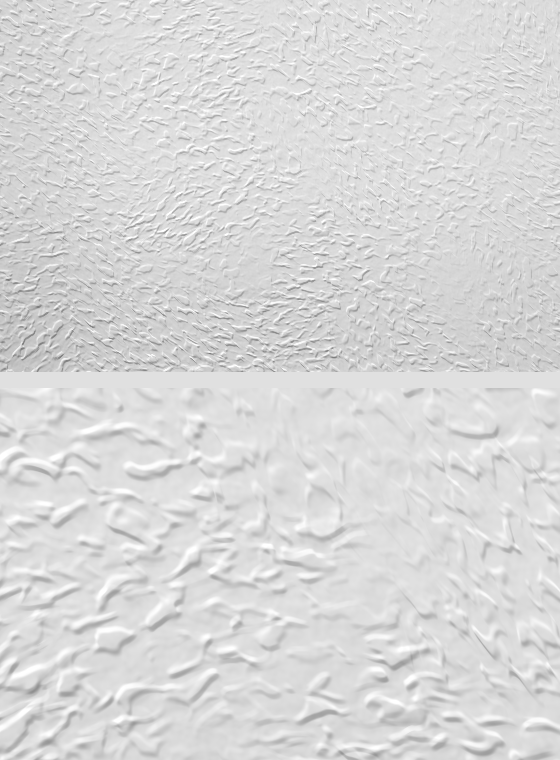
Top, the full canvas; bottom, a detail of the centre.
A Shadertoy shader for this texture:

```glsl
// Hand-trowelled white plaster: overlapping patches of short raised strokes,
// each patch with its own direction, are summed into a height field and
// shaded by a soft light from above, with a darker lower left side.

const vec3 PLASTER_TINT = vec3(1.0, 1.0, 1.0);
const vec2 LIGHT_DIRECTION = vec2(-0.42, 0.91);
const float PATCHES_PER_HEIGHT = 5.5;
const float STROKE_FREQUENCY = 31.0;
const float SLOPE_STEP = 0.0025;

vec2 hash2(vec2 cell) {
    vec3 h = fract(vec3(cell.xyx) * vec3(0.1031, 0.1030, 0.0973));
    h += dot(h, h.yzx + 33.33);
    return fract((h.xx + h.yz) * h.zy);
}

// Gradient noise, roughly -0.7 to 0.7
float noise(vec2 p) {
    vec2 cell = floor(p), f = p - cell;
    vec2 blend = f * f * f * (f * (f * 6.0 - 15.0) + 10.0);
    vec2 right = vec2(1, 0), up = vec2(0, 1), both = vec2(1);
    float a = dot(hash2(cell) * 2.0 - 1.0, f);
    float b = dot(hash2(cell + right) * 2.0 - 1.0, f - right);
    float c = dot(hash2(cell + up) * 2.0 - 1.0, f - up);
    float d = dot(hash2(cell + both) * 2.0 - 1.0, f - both);
    return mix(mix(a, b, blend.x), mix(c, d, blend.x), blend.y);
}

vec2 rotate(vec2 v, float angle) {
    float c = cos(angle), s = sin(angle);
    return vec2(c * v.x + s * v.y, c * v.y - s * v.x);
}

// Flat-topped ragged ridges lying along one direction
float strokes(vec2 p, float angle, float stretch, vec2 seed) {
    vec2 q = rotate(p, angle) * STROKE_FREQUENCY * vec2(1.0, stretch);
    q += seed * 91.0;
    q += 0.8 * vec2(noise(q * 0.9 + 7.0), noise(q * 0.9 + 23.0));
    float ridge = noise(q) + 0.5 * noise(q * 2.1 + 11.0);
    return smoothstep(0.0, 0.3, ridge) + 0.5 * ridge;
}

// Blend of the stroke patches around p, kept at even strength
float strokeField(vec2 p) {
    vec2 grid = p * PATCHES_PER_HEIGHT;
    vec2 home = floor(grid);
    float height = 0.0, power = 0.0;
    for (int j = -1; j <= 1; j++) {
        for (int i = -1; i <= 1; i++) {
            vec2 cell = home + vec2(i, j);
            vec2 seed = hash2(cell + 40.0);
            vec2 centre = cell + 0.2 + 0.6 * hash2(cell + 80.0);
            vec2 toCentre = grid - centre;
            float weight = exp(-7.0 * dot(toCentre, toCentre));
            if (weight < 0.001) continue;
            float across = centre.x / PATCHES_PER_HEIGHT;
            float lean = mix(-0.05, -0.8, smoothstep(0.3, 1.2, across));
            float angle = lean + (seed.x - 0.5) * 1.5;
            float stretch = mix(1.3, 2.3, seed.y);
            vec2 local = toCentre / PATCHES_PER_HEIGHT;
            height += weight * (strokes(local, angle, stretch, seed) - 0.35);
            power += weight * weight;
        }
    }
    return height / sqrt(max(power, 0.00001));
}

// Share of relief left after smoothing, least on trowelled flats
float roughness(vec2 p) {
    float patchy = noise(p * 4.2 + 4.3) + 0.5 * noise(p * 10.0 + 17.0);
    float cover = smoothstep(-0.5, 0.02, patchy + 0.18 * (0.45 - p.y));
    return mix(0.22, 1.0, cover) * mix(1.0, 0.75, smoothstep(0.8, 1.4, p.x));
}

float plasterHeight(vec2 p) {
    float undulation = 0.25 * noise(p * 40.0) + 0.1 * noise(p * 95.0);
    return strokeField(p) * roughness(p) + undulation;
}

// Broad fall-off of the room light
float roomLight(vec2 uv) {
    float light = 0.872;
    light -= 0.07 * smoothstep(0.6, 0.0, uv.y) * mix(1.0, 0.75, uv.x);
    light -= 0.042 * smoothstep(0.28, 0.0, uv.x);
    return light - 0.015 * smoothstep(0.75, 1.0, uv.x);
}

void mainImage(out vec4 fragColor, in vec2 fragCoord) {
    vec2 uv = fragCoord / iResolution.xy;
    vec2 p = fragCoord / iResolution.y;

    // Slope facing the light; shadows run deeper than highlights
    vec2 offset = LIGHT_DIRECTION * SLOPE_STEP;
    float slope = plasterHeight(p - offset) - plasterHeight(p + offset);
    float shading = slope > 0.0 ? 0.115 * slope : 0.18 * slope;
    shading *= mix(1.2, 0.92, smoothstep(0.0, 0.6, uv.y));

    // Fine paint grain
    float grain = 0.02 * noise(p * 170.0) + 0.012 * noise(p * 70.0 + 5.0);

    float brightness = roomLight(uv) + shading + grain;
    fragColor = vec4(PLASTER_TINT * clamp(brightness, 0.0, 1.0), 1.0);
}
```
